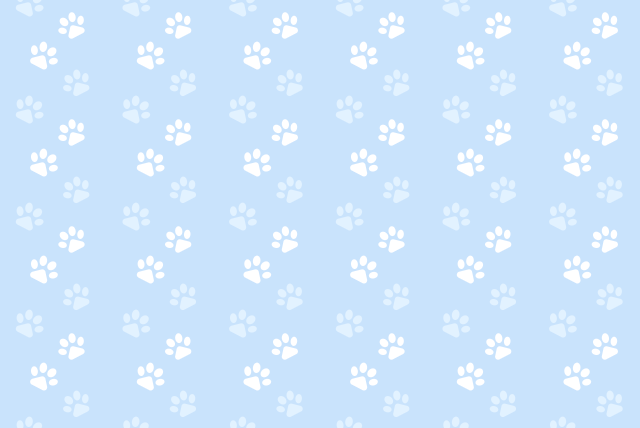
Write a WebGL 2 fragment shader that draws this pattern.

```glsl
#version 300 es
precision highp float;

uniform vec2 u_resolution;
out vec4 fragColor;

const vec2 REPEATS = vec2(6.0, 4.0);
const float TILE = 128.0; // units along one side of a repeat

const vec3 SKY = vec3(0.79, 0.89, 0.99);
const vec3 PALE = vec3(0.885, 0.95, 1.0);
const vec3 WHITE = vec3(1.0);

// Paw centres within a repeat: left and right white, left and right pale
const vec2 PAWS[4] = vec2[4](
    vec2(52.0, 61.3), vec2(86.5, 97.3),
    vec2(34.8, 124.7), vec2(92.2, 28.7));

// Toe centre (xy) and radii (zw), with the lean of each toe from vertical
const vec4 TOES[4] = vec4[4](
    vec4(-10.7, 6.7, 4.1, 5.8), vec4(0.0, 10.7, 4.5, 6.2),
    vec4(10.2, 4.7, 4.7, 6.0), vec4(12.0, -6.5, 3.9, 5.4));
const float LEANS[4] = float[4](-0.1, 0.14, 0.85, 1.35);

vec2 rotate(vec2 p, float angle) {
    float c = cos(angle), s = sin(angle);
    return vec2(c * p.x - s * p.y, s * p.x + c * p.y);
}

float ellipseDistance(vec2 p, vec2 radii) {
    float k = length(p / radii);
    float slope = length(p / (radii * radii));
    return k * (k - 1.0) / max(slope, 1e-4);
}

float triangleDistance(vec2 p, vec2 a, vec2 b, vec2 c) {
    vec2 corners[3] = vec2[3](a, b, c);
    float nearest = 1e5;
    float inside = 1e5;
    float winding = sign((b.x - a.x) * (c.y - a.y) - (b.y - a.y) * (c.x - a.x));
    for (int i = 0; i < 3; i++) {
        vec2 edge = corners[(i + 1) % 3] - corners[i];
        vec2 v = p - corners[i];
        float t = clamp(dot(v, edge) / dot(edge, edge), 0.0, 1.0);
        nearest = min(nearest, length(v - edge * t));
        inside = min(inside, winding * (edge.x * v.y - edge.y * v.x));
    }
    return inside > 0.0 ? -nearest : nearest;
}

float pawDistance(vec2 p) {
    // Rounded three-cornered pad
    float d = triangleDistance(p, vec2(-12.0, -6.0), vec2(-1.2, -3.3),
                               vec2(0.8, -12.6)) - 3.8;
    for (int i = 0; i < 4; i++) {
        vec2 q = rotate(p - TOES[i].xy, LEANS[i]);
        d = min(d, ellipseDistance(q, TOES[i].zw));
    }
    return d;
}

// Shortest offset to a centre across the repeat's borders
vec2 wrappedOffset(vec2 p, vec2 centre) {
    return mod(p - centre + 0.5 * TILE, TILE) - 0.5 * TILE;
}

float coverage(float d, float pixel) {
    return clamp(0.5 - d / pixel, 0.0, 1.0);
}

void main() {
    vec2 uv = gl_FragCoord.xy / u_resolution;
    vec2 p = fract(uv * REPEATS) * TILE;
    float pixel = TILE * REPEATS.y / u_resolution.y;

    vec3 colour = SKY;
    for (int i = 0; i < 4; i++) {
        vec2 q = wrappedOffset(p, PAWS[i]);
        float size = 1.0;
        // Right paws are mirrored and slightly smaller
        if (i % 2 == 1) {
            q.x = -q.x;
            size = 0.95;
        }
        float d = pawDistance(q / size) * size;
        colour = mix(colour, i < 2 ? WHITE : PALE, coverage(d, pixel));
    }
    fragColor = vec4(colour, 1.0);
}
```
